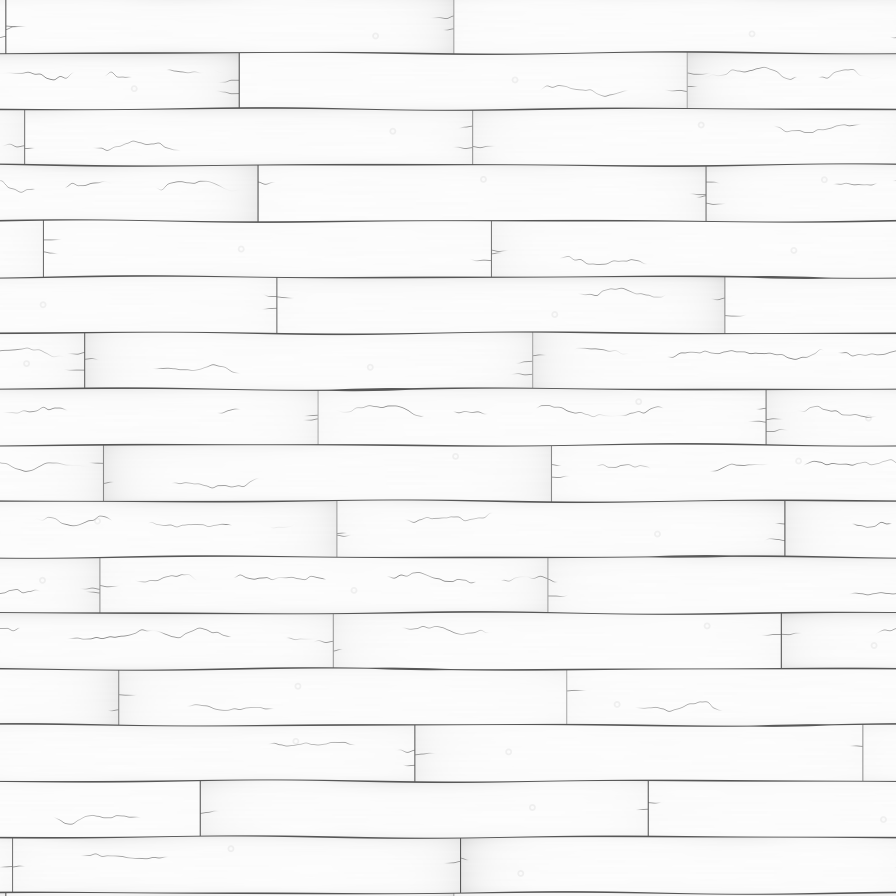
Write a WebGL 1 fragment shader that draws this texture map.

```glsl
precision highp float;

uniform vec2 u_resolution;

#define ROWS 16.0
#define PLANKS 2.0
#define ROW_SHIFT 0.052
#define BOW 0.022
#define SEAM_HALF 0.0008
#define JOINT_HALF 0.0006
#define CRACK_HALF 0.0005
#define SEAM_COLOR 0.34
#define PAINT_COLOR 0.992
#define SHADE 0.085
#define TAU 6.2831853

float hash(vec2 p) {
    return fract(sin(dot(p, vec2(127.1, 311.7))) * 43758.5453);
}

// Smooth 1D noise, one independent strip per seed
float noise(float x, float seed) {
    float i = floor(x), f = fract(x);
    f = f * f * (3.0 - 2.0 * f);
    return mix(hash(vec2(i, seed)), hash(vec2(i + 1.0, seed)), f);
}

// Box-filtered coverage of a line, all lengths in canvas units
float stroke(float d, float halfWidth) {
    float px = 1.0 / u_resolution.y;
    float lo = max(d - 0.5 * px, -halfWidth);
    float hi = min(d + 0.5 * px, halfWidth);
    return clamp((hi - lo) / px, 0.0, 1.0);
}

// Bowed offset of a row's lower edge, in row heights
float seamOffset(float row, float x) {
    float r = mod(row, ROWS);
    float a = sin(TAU * (2.0 * x + hash(vec2(r, 3.0))));
    float b = sin(TAU * (3.0 * x + hash(vec2(r, 7.0))));
    return BOW * (0.65 * a + 0.35 * b);
}

float seam(float d, float row, float x) {
    float r = mod(row, ROWS);
    float wear = 0.9 + 0.25 * sin(TAU * (3.0 * x + hash(vec2(r, 11.0))));
    float fromGap = abs(fract(x - hash(vec2(r, 13.0)) + 0.5) - 0.5);
    float gap = step(0.6, hash(vec2(r, 17.0))) * (1.0 - smoothstep(0.015, 0.05, fromGap));
    return stroke(d, SEAM_HALF * (wear + 0.8 * gap));
}

// Half-bond stagger that drifts from course to course
float stagger(float course) {
    float drift = 0.013 + 0.021 * course;
    drift += 0.05 * (step(5.5, course) - step(9.5, course));
    drift += 0.14 * step(12.5, course) + 0.06 * step(14.5, course);
    return drift + 0.5 * mod(course, 2.0);
}

// Broken hairline running along the grain
float crack(float along, float up, vec2 id, float seed) {
    float kind = hash(id + 21.0);
    float isLong = step(kind, 0.32);
    float present = step(kind, 0.68);
    float center = mix(0.25 + 0.52 * step(0.5, hash(id + 23.0)), 0.5, isLong);
    float span = mix(0.1, 0.47, isLong);
    float level = mix(0.32 + 0.38 * step(0.6, hash(id + 25.0)), 0.62, isLong);
    float wander = 0.2 * (noise(along * 17.0, seed) - 0.5)
                 + 0.07 * (noise(along * 70.0, seed + 1.0) - 0.5);
    float broken = smoothstep(0.42, 0.62, noise(along * 15.0, seed + 2.0));
    float mask = mix(0.85, broken, isLong) * (0.5 + 0.5 * noise(along * 45.0, seed + 3.0));
    mask *= 1.0 - smoothstep(0.75 * span, span, abs(along - center));
    return present * mask * stroke((up - level - wander) / ROWS, CRACK_HALF);
}

// Short splits at both ends of a plank
float endSplits(float along, float up, vec2 id, float seed) {
    float sum = 0.0;
    for (int i = 0; i < 4; i++) {
        float k = float(i);
        float fromEnd = mix(along, 1.0 - along, mod(k, 2.0));
        float reach = 0.02 + 0.035 * hash(id + 31.0 + k);
        float level = 0.25 + 0.45 * hash(id + 41.0 + k);
        float bend = 0.05 * (noise(along * 60.0, seed + k) - 0.5);
        float mask = step(0.5, hash(id + 51.0 + k)) * (1.0 - smoothstep(0.3 * reach, reach, fromEnd));
        sum += mask * stroke((up - level - bend) / ROWS, CRACK_HALF);
    }
    return min(sum, 1.0);
}

void main() {
    vec2 uv = gl_FragCoord.xy / u_resolution;

    // Row and plank coordinates
    float y = uv.y * ROWS - ROW_SHIFT;
    float row = floor(y);
    row += step(1.0 + seamOffset(row + 1.0, uv.x), y - row) - step(y - row, seamOffset(row, uv.x));
    float up = y - row;
    float below = (up - seamOffset(row, uv.x)) / ROWS;
    float above = (1.0 - up + seamOffset(row + 1.0, uv.x)) / ROWS;
    float course = ROWS - 1.0 - mod(row, ROWS);
    float q = uv.x * PLANKS - stagger(course);
    float along = fract(q);
    vec2 id = vec2(mod(floor(q), PLANKS), course);
    float seed = 60.0 + id.x * 37.0 + course * 5.0;

    // Painted face with soft shading towards its edges
    float cloud = 0.3 + noise(along * 5.0, seed + 9.0);
    float shade = hash(id + 1.0) * cloud * exp(-above / 0.006);
    shade += 0.6 * hash(id + 2.0) * cloud * exp(-below / 0.004);
    shade += pow(hash(id + 4.0), 2.0) * exp(-along / 0.045);
    shade += pow(hash(id + 5.0), 2.0) * exp((along - 1.0) / 0.045);
    float grain = noise(along * 9.0, seed + floor(up * 24.0) * 0.13);
    float tone = PAINT_COLOR - SHADE * shade - 0.007 * grain;

    // Faint knot
    vec2 knot = vec2(0.1 + 0.8 * hash(id + 6.0), 0.3 + 0.5 * hash(id + 8.0));
    float knotDist = length((vec2(along, up) - knot) / vec2(PLANKS, ROWS));
    tone -= 0.05 * stroke(knotDist - 0.0028, 0.001);

    // Cracks, joints and seams
    tone = mix(tone, 0.5, crack(along, up, id, seed));
    tone = mix(tone, 0.58, endSplits(along, up, id, seed + 4.0));
    float jointDist = (fract(q + 0.5) - 0.5) / PLANKS;
    float jointTone = mix(0.32, 0.68, hash(vec2(mod(floor(q + 0.5), PLANKS), course + 70.0)));
    tone = mix(tone, jointTone, stroke(jointDist, JOINT_HALF));
    float seams = max(seam(below, row, uv.x), seam(above, row + 1.0, uv.x));
    tone = mix(tone, SEAM_COLOR, seams);

    gl_FragColor = vec4(vec3(tone), 1.0);
}
```
